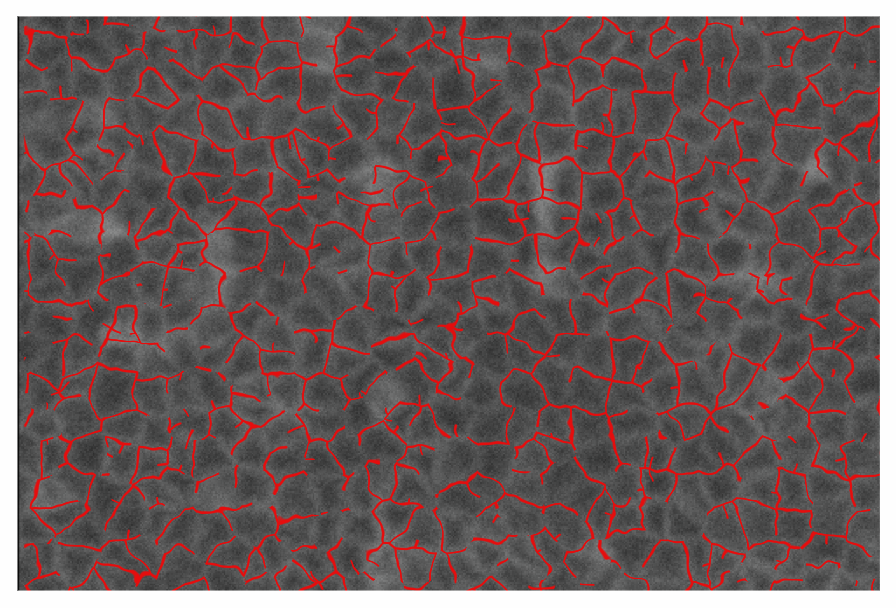
Write a WebGL 2 fragment shader that draws this texture.

```glsl
#version 300 es
precision highp float;
// Grainy grey micrograph of soft bright ridges around dark cells, traced by a thin
// red broken network with loose ends, on a white sheet. A warped Voronoi diagram gives
// both ridges and lines; hashes decide which edges are traced whole, in part or not.
#define ROWS 18.0          // cells over the canvas height
#define JITTER 0.82        // irregularity of cell centres
#define WARP 0.22          // waviness of the edges, in cells
#define LINE_WIDTH 0.0038  // red line, in canvas heights
#define KEEP_WHOLE 0.52    // share of edges traced fully
#define KEEP_PART 0.26     // share of edges traced as loose ends
#define SPUR_SHARE 0.10    // share of edges with a side twig
#define GRAIN_ROWS 348.0   // grain cells over the height
#define GRAIN 0.095        // strength of the grain
#define RED vec3(0.90, 0.05, 0.05)

uniform vec2 u_resolution;
out vec4 fragColor;

// Integer hash of a lattice point, two values in 0..1
vec2 hash2(ivec2 cell, uint seed) {
    uvec2 v = uvec2(cell) * 1664525u + 1013904223u + seed * 7919u;
    v.x += v.y * 1664525u;
    v.y += v.x * 1664525u;
    v ^= v >> 16u;
    v.x += v.y * 1664525u;
    v.y += v.x * 1664525u;
    v ^= v >> 16u;
    return vec2(v & 0xffffu) / 65535.0;
}

// Smooth two-channel value noise
vec2 noise2(vec2 p, uint seed) {
    ivec2 i = ivec2(floor(p));
    vec2 f = fract(p);
    f = f * f * (3.0 - 2.0 * f);
    return mix(mix(hash2(i, seed), hash2(i + ivec2(1, 0), seed), f.x),
               mix(hash2(i + ivec2(0, 1), seed), hash2(i + ivec2(1, 1), seed), f.x), f.y);
}

vec2 cellCentre(ivec2 cell) {
    return vec2(cell) + 0.5 + JITTER * (hash2(cell, 1u) - 0.5);
}

float segmentDistance(vec2 p, vec2 a, vec2 b) {
    vec2 ab = b - a;
    return length(p - a - ab * clamp(dot(p - a, ab) / dot(ab, ab), 0.0, 1.0));
}

// x: distance to any cell edge, y: distance to the traced network
vec2 network(vec2 p) {
    ivec2 base = ivec2(floor(p)), home = base;
    float nearest = 1e3;
    for (int y = -1; y <= 1; y++)
    for (int x = -1; x <= 1; x++) {
        ivec2 cell = base + ivec2(x, y);
        float d = distance(p, cellCentre(cell));
        if (d < nearest) { nearest = d; home = cell; }
    }
    vec2 a = cellCentre(home), result = vec2(10.0);
    for (int y = -2; y <= 2; y++)
    for (int x = -2; x <= 2; x++) {
        if (x == 0 && y == 0) continue;
        ivec2 other = home + ivec2(x, y);
        vec2 b = cellCentre(other), middle = 0.5 * (a + b), normal = normalize(b - a);
        float across = abs(dot(middle - p, normal));
        result.x = min(result.x, across);

        // Both sides of an edge share one hash and one direction
        vec2 pick = hash2(home + other, 2u);
        float side = (x > 0 || (x == 0 && y > 0)) ? 1.0 : -1.0;
        float along = side * dot(p - middle, vec2(-normal.y, normal.x));
        if (pick.x < KEEP_WHOLE) {
            result.y = min(result.y, across);
        } else if (pick.x < KEEP_WHOLE + KEEP_PART) {
            float beyond = max(mix(-0.2, 0.25, pick.y) - along, 0.0);
            result.y = min(result.y, length(vec2(across, beyond)));
        }
        // Short twig pointing into the cell
        if (abs(x) + abs(y) == 1 && hash2(home * 5 + ivec2(x, y), 3u).x < SPUR_SHARE)
            result.y = min(result.y, segmentDistance(p, middle, mix(middle, a, 0.5)));
    }
    return result;
}

void main() {
    vec2 uv = gl_FragCoord.xy / u_resolution.y;
    float px = 1.0 / u_resolution.y, width = u_resolution.x * px;
    vec2 p = uv * ROWS;
    vec2 warped = p + WARP * (noise2(p * 1.7, 4u) - 0.5) * 1.4
                    + WARP * (noise2(p * 4.0, 5u) - 0.5) * 0.5;
    vec2 net = network(warped);

    // Blurred ridges, uneven tone and a few bright patches
    float ridge = exp(-net.x * net.x / 0.055);
    float tone = 0.25 + 0.095 * ridge * mix(0.6, 1.3, noise2(p * 0.9, 6u).x);
    tone += 0.07 * (noise2(p * 1.8, 7u).x - 0.5) + 0.03 * noise2(p * 0.35, 8u).x;
    tone += 0.13 * smoothstep(0.74, 1.0, noise2(p * 0.62, 9u).x);
    vec2 speck = hash2(ivec2(floor(uv * GRAIN_ROWS)), 10u);
    tone += GRAIN * (0.5 * (speck.x + speck.y) - 0.5);
    tone += 0.04 * (noise2(uv * GRAIN_ROWS * 0.5, 11u).x - 0.5);
    vec3 colour = vec3(tone * 0.995, tone, tone);

    // Red tracing, kept clear of the left rim
    float left = 0.0195 * width, right = 0.982 * width;
    float trace = 1.0 - smoothstep(-0.7 * px, 0.7 * px, net.y / ROWS - 0.5 * LINE_WIDTH);
    trace *= smoothstep(-px, px, uv.x - left - 0.011);
    colour = mix(colour, RED, trace);

    // Dark rim on the left, then the white sheet
    colour *= mix(0.15, 1.0, smoothstep(-0.5 * px, 0.5 * px, uv.x - left - 0.003));
    vec2 low = uv - vec2(left, 0.0287), high = vec2(right, 0.973) - uv;
    float inside = min(min(low.x, low.y), min(high.x, high.y));
    colour = mix(vec3(0.995), colour, clamp(inside / px + 0.5, 0.0, 1.0));
    fragColor = vec4(colour, 1.0);
}
```
